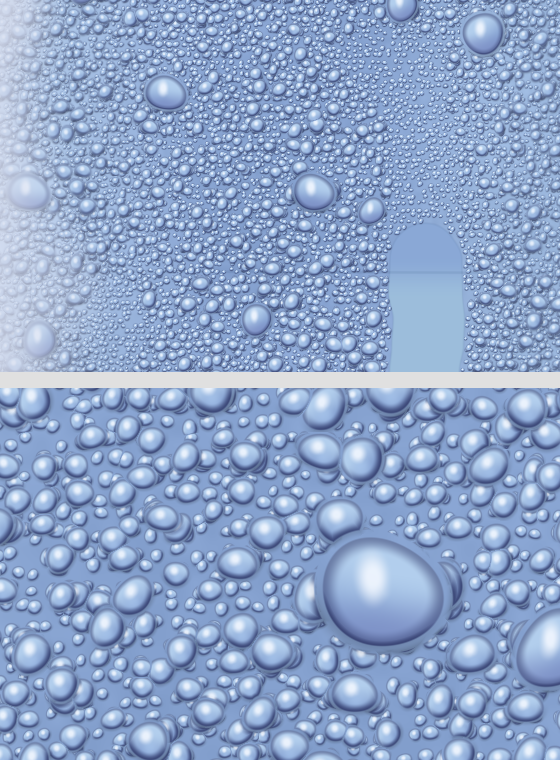
Top: the whole. Bottom: its middle third, enlarged.
Reproduce this texture procedurally as a Shadertoy shader.

```glsl
// Condensation on cold blue glass: beads of four sizes around a clear run-off trail.
// Each size is a jittered, staggered grid; smaller beads yield to larger ones.
// Every bead gets a rim, a body gradient and a glint; focus softens at the sides.

struct Drop { vec2 q; float k; float gap; float r; float turn; };

vec3 hash3(vec2 p) {
    vec3 q = fract(p.xyx * vec3(.1031, .1030, .0973));
    q += dot(q, q.yxz + 33.33);
    return fract((q.xxy + q.yzz) * q.zyx);
}

float noise(vec2 p) {
    vec2 i = floor(p), f = fract(p);
    f = f * f * (3. - 2. * f);
    return mix(mix(hash3(i).x, hash3(i + vec2(1, 0)).x, f.x),
               mix(hash3(i + vec2(0, 1)).x, hash3(i + vec2(1, 1)).x, f.x), f.y);
}

// Signed distance to the clear trail, wide at the bottom with a round head
float trail(vec2 p) {
    float dx = p.x - 1.145 + .02 * (noise(p * 14.) - .5);
    return length(vec2(dx, max(p.y - .305, 0.))) - .095;
}

// 1 where only fine beads have formed: the old track and two fresh patches
float freshGlass(vec2 p) {
    float centre = 1.14 - .22 * pow(max(p.y - .5, 0.), 1.5);
    float track = 1. - smoothstep(.075, .1, abs(p.x - centre));
    track *= smoothstep(.3, .34, p.y) * (1. - smoothstep(.86, .96, p.y));
    float low = 1. - smoothstep(.7, 1., length((p - vec2(.31, .13)) / vec2(.1, .16)));
    float high = 1. - smoothstep(.7, 1., length((p - vec2(1., .87)) / vec2(.1, .07)));
    return max(track, max(low, high));
}

// Nearest bead of one size; k is 1 on its outline, gap is the lead over the next bead
Drop nearestDrop(vec2 p, float cell, float share, vec2 size, float freshScale, float seed) {
    Drop best = Drop(vec2(0), 9., 9., cell, 0.);
    float second = 9.;
    vec2 g = p / cell;
    for (int j = -1; j <= 1; j++)
    for (int i = -1; i <= 1; i++) {
        float row = floor(g.y) + float(j);
        float shift = .5 * mod(row, 2.);
        vec2 id = vec2(floor(g.x - shift) + float(i), row);
        vec3 h = hash3(id + seed), e = hash3(id + seed + 71.3);
        vec2 c = (id + vec2(shift, 0) + .5 + .62 * (h.xy - .5)) * cell;
        float r = cell * mix(size.x, size.y, e.x);
        r *= mix(1., freshScale, freshGlass(c)) * (.82 + .36 * noise(c * 5. + seed));
        if (h.z > share || r < .1 * cell || trail(c) < r) continue;

        // Slightly oval, uneven outline
        vec2 off = p - c;
        float a = atan(off.y, off.x), len = length(off) + 1e-5;
        float k = len / r * (1. - .14 * e.y * cos(2. * a - 4. * e.z + .8)
                                + .03 * cos(3. * a + 6.28 * e.y));
        if (k < best.k) {
            second = best.k;
            best = Drop(off / len * k, k, 0., r, e.z - .5);
        } else second = min(second, k);
    }
    best.gap = second - best.k;
    return best;
}

// Cuts a smaller bead back so that it stays clear of a larger one
Drop yieldTo(Drop small, Drop large) {
    small.k = max(small.k, 1. + (1.15 - large.k) * large.r / small.r);
    return small;
}

vec3 paintDrop(vec3 col, Drop d, float blur) {
    float w = min((.7 / iResolution.y + blur) / d.r, .65);
    float big = smoothstep(.022, .035, d.r);
    float angle = -1.2 + 1.3 * d.turn;
    float slope = dot(d.q, vec2(cos(angle), sin(angle)));

    // Contact shadow
    float shadow = 1. - smoothstep(.95, 1.3 + w, d.k);
    col *= 1. - .17 * shadow * smoothstep(-.3, .9, slope);

    // Body with lower glow; large beads have a lavender foot
    vec3 body = mix(vec3(.70, .81, .93), vec3(.52, .63, .82), smoothstep(-.5, .8, slope));
    float glow = 1. - smoothstep(.05, .6, length(d.q - vec2(.05, -.4)));
    body = mix(body, vec3(.68, .80, .95), .5 * glow * (1. - big));
    body = mix(body, vec3(.48, .54, .76), .6 * big * smoothstep(.1, -.8, d.q.y));

    // Dark rim, deepest on the shaded side
    float rim = smoothstep(mix(.56, .82, big), 1., d.k) * smoothstep(-.4, .7, slope);
    rim = max(rim * .92, .55 * smoothstep(.7, 1., d.k));
    body = mix(body, vec3(.20, .24, .43), rim);

    // Glint
    vec2 gq = (d.q - vec2(-.14, .26)) * mix(vec2(1.15, 1.), vec2(1.5, .9), big);
    float glint = 1. - smoothstep(.1, .55, length(gq));
    body = mix(body, vec3(.95, .97, 1.), glint * .9);

    float mask = (1. - smoothstep(1. - w, 1. + w, d.k)) * smoothstep(.02, .25, d.gap);
    return mix(col, body, mask * d.r / (d.r + .6 * blur));
}

void mainImage(out vec4 fragColor, in vec2 fragCoord) {
    vec2 p = fragCoord / iResolution.y;
    float blur = .0004 + .007 * smoothstep(.5, .0, p.x) + .004 * smoothstep(1.25, 1.5, p.x);

    // Glass: pale at the left, deepest in the middle, lighter at the right
    vec3 glass = mix(vec3(.67, .77, .90), vec3(.53, .64, .82), smoothstep(.05, .62, p.x));
    glass = mix(glass, vec3(.62, .73, .88), smoothstep(.95, 1.4, p.x));
    glass += .06 * (noise(p * 3.) - .5) + .03 * (noise(p * 65.) - .5);

    // Clear trail with a faint darker edge
    float t = trail(p);
    vec3 clear = mix(vec3(.61, .74, .86), vec3(.54, .66, .84), smoothstep(.2, .31, p.y));
    glass = mix(glass, clear, 1. - smoothstep(-.003, .003, t));
    glass -= .03 * (1. - smoothstep(.0, .005, abs(t)));

    // Faint seam across the glass
    glass -= .045 * (1. - smoothstep(.001, .006, abs(p.y - .272 + .004 * p.x)));

    // Beads from large to fine, each yielding to the larger ones
    Drop large = nearestDrop(p, .27, .4, vec2(.11, .2), 0., 423.);
    Drop medium = yieldTo(nearestDrop(p, .052, .62, vec2(.21, .38), 0., 291.), large);
    Drop small = yieldTo(yieldTo(nearestDrop(p, .029, .84, vec2(.28, .43), 0., 137.), medium), large);
    Drop fine = nearestDrop(p, .0165, .95, vec2(.28, .43), 1., 11.);
    fine = yieldTo(yieldTo(yieldTo(fine, small), medium), large);
    vec3 col = paintDrop(glass, fine, blur);
    col = paintDrop(col, small, blur);
    col = paintDrop(col, medium, blur);
    col = paintDrop(col, large, blur);

    // White haze at the left edge, stronger low down
    float reach = .22 + .1 * smoothstep(.8, .2, p.y);
    float haze = smoothstep(reach, -.03, p.x + .1 * (noise(p * 4. + 9.) - .5));
    col = mix(col, vec3(.86, .88, .94), .8 * haze);
    fragColor = vec4(clamp(col, 0., 1.), 1);
}
```
